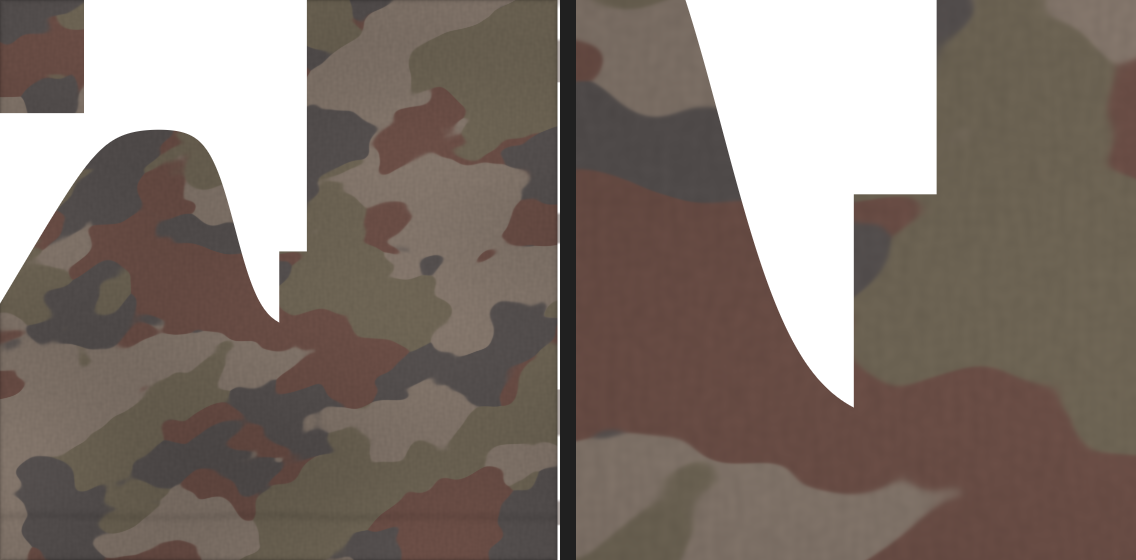
Left, the full canvas; right, a detail of the centre.
This pattern is drawn by a WebGL 1 fragment shader. Its source:

```glsl
precision highp float;
// Four-colour camouflage cloth with a white area cut out of its upper left.
// Each dye has its own slanted gradient-noise field and the strongest field wins;
// the cut is a bell-shaped curve joined to straight-edged panels.
uniform vec2 u_resolution;

const vec3 TAN   = vec3(0.485, 0.435, 0.395);
const vec3 GREEN = vec3(0.402, 0.368, 0.308);
const vec3 SLATE = vec3(0.312, 0.292, 0.288);
const vec3 RUST  = vec3(0.392, 0.286, 0.256);
const vec3 PAPER = vec3(1.0);
const vec3 STRIP_GREY = vec3(0.70, 0.67, 0.66);

const vec4 DYE_BIAS = vec4(0.030, 0.015, -0.015, -0.028); // tan, green, slate, rust
const vec2 PATCH_FREQ = vec2(3.5, 5.6);  // patches are wider than tall
const float PATCH_SLANT = 0.28;          // radians, rising to the right
const float DYE_SHARPNESS = 120.0;
const float WARP_FREQ = 13.0;
const float WARP_AMOUNT = 0.022;
const float GRAIN = 0.035;
const float SHADING = 0.16;

const vec2 BELL_TOP = vec2(0.28, 0.771);
const vec2 PATCH_CORNER = vec2(0.150, 0.798); // lower right of corner cloth
const float BELL_END = 0.4987;
const vec2 PANEL_CORNER = vec2(0.548, 0.551); // lower right of white panel
const float CLOTH_RIGHT = 0.9955;

vec2 gradientAt(vec2 cell) {
  vec3 p = fract(cell.xyx * vec3(0.1031, 0.1030, 0.0973));
  p += dot(p, p.yzx + 33.33);
  float angle = 6.28318 * fract((p.x + p.y) * p.z);
  return vec2(cos(angle), sin(angle));
}

float gradientNoise(vec2 p) {
  vec2 i = floor(p), f = p - i;
  vec2 w = f * f * f * (f * (f * 6.0 - 15.0) + 10.0);
  vec2 e = vec2(1.0, 0.0);
  float a = dot(gradientAt(i), f);
  float b = dot(gradientAt(i + e.xy), f - e.xy);
  float c = dot(gradientAt(i + e.yx), f - e.yx);
  float d = dot(gradientAt(i + e.xx), f - e.xx);
  return mix(mix(a, b, w.x), mix(c, d, w.x), w.y);
}

// Broad patch with smaller lobes along its outline.
float dyeField(vec2 p) {
  return gradientNoise(p) + 0.38 * gradientNoise(p * 2.3 + 17.0)
       + 0.14 * gradientNoise(p * 5.1 + 41.0);
}

vec3 camouflage(vec2 uv) {
  vec2 q = uv * WARP_FREQ;
  uv += WARP_AMOUNT * vec2(gradientNoise(q + 70.0), gradientNoise(q + 95.0));
  float c = cos(PATCH_SLANT), s = sin(PATCH_SLANT);
  vec2 p = vec2(c * uv.x + s * uv.y, c * uv.y - s * uv.x) * PATCH_FREQ;
  vec4 field = DYE_BIAS + vec4(dyeField(p + 11.3), dyeField(p + 37.7),
                               dyeField(p + 63.1), dyeField(p + 89.9));
  float top = max(max(field.x, field.y), max(field.z, field.w));
  vec4 w = exp((field - top) * DYE_SHARPNESS);
  w /= dot(w, vec4(1.0));
  return TAN * w.x + GREEN * w.y + SLATE * w.z + RUST * w.w;
}

// Brightness of the cloth: soft folds, weave, a low crease and dark hems.
float clothLight(vec2 uv) {
  float light = 1.0 + SHADING * gradientNoise(uv * vec2(2.0, 3.0) + 130.0);
  light += GRAIN * gradientNoise(uv * vec2(190.0, 45.0));
  light += GRAIN * gradientNoise(uv * vec2(120.0, 160.0) + 50.0);
  float crease = (uv.y - 0.077 - 0.006 * gradientNoise(uv * 6.0)) / 0.008;
  light -= 0.07 * exp(-crease * crease);
  vec2 hem = min(uv, vec2(CLOTH_RIGHT, 1.0) - uv);
  return light - 0.22 * exp(-max(min(hem.x, hem.y), 0.0) / 0.003);
}

// Height of the cut: a rounded straight slope on the left, an S-curve on the right.
float bellHeight(float x) {
  float d = x - BELL_TOP.x;
  float left = 0.047 * log(1.0 + exp((-d - 0.0934) / 0.028));
  float right = 0.36 / (1.0 + exp((0.14 - d) / 0.024));
  return BELL_TOP.y - left - right;
}

float cover(float distanceInside, float pixel) {
  return clamp(distanceInside / pixel + 0.5, 0.0, 1.0);
}

float cutout(vec2 uv, float pixel) {
  float slope = (bellHeight(uv.x + 0.001) - bellHeight(uv.x - 0.001)) / 0.002;
  float aboveBell = (uv.y - bellHeight(uv.x)) / sqrt(1.0 + slope * slope);
  float bell = cover(BELL_END - uv.x, pixel) * cover(aboveBell, pixel);
  float panel = cover(uv.x - BELL_END, pixel) * cover(PANEL_CORNER.x - uv.x, pixel)
              * cover(uv.y - PANEL_CORNER.y, pixel);
  float corner = cover(PATCH_CORNER.x - uv.x, pixel) * cover(uv.y - PATCH_CORNER.y, pixel);
  return (bell + panel) * (1.0 - corner);
}

void main() {
  vec2 uv = gl_FragCoord.xy / u_resolution;
  float pixel = 1.0 / min(u_resolution.x, u_resolution.y);
  vec3 color = camouflage(uv) * clothLight(uv);
  color = mix(color, PAPER, cutout(uv, pixel));

  // Narrow pale margin along the right side.
  float greyPart = smoothstep(0.10, 0.16, gradientNoise(vec2(5.5, uv.y * 11.0)));
  vec3 margin = mix(PAPER, STRIP_GREY, greyPart);
  color = mix(color, margin, cover(uv.x - CLOTH_RIGHT, pixel));
  gl_FragColor = vec4(color, 1.0);
}
```
